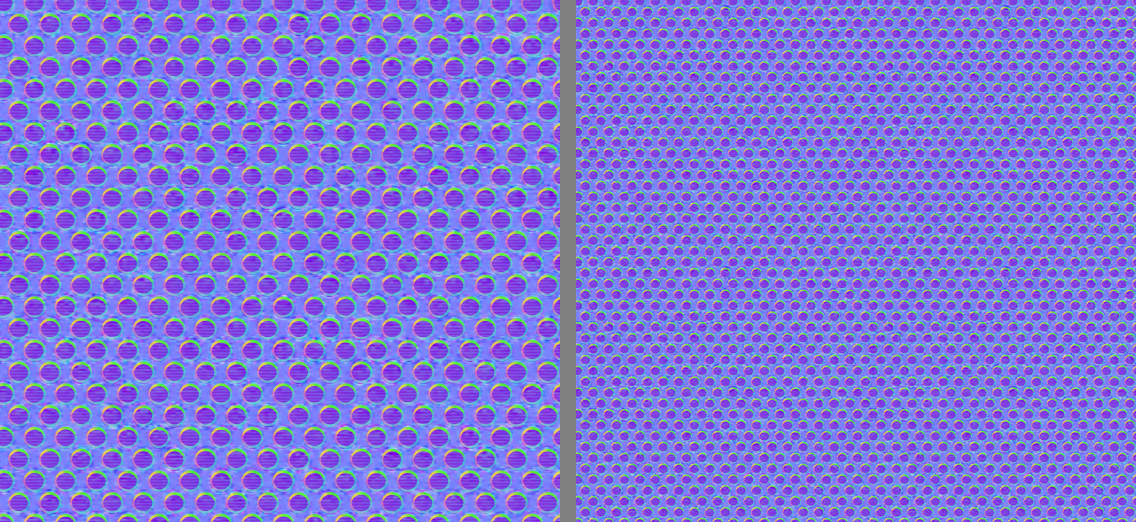
Left: one tile. Right: repeated 2 by 2.
This texture map is drawn by a Shadertoy shader. Its source:

```glsl
#define COLUMNS 18.0
#define ROWS 24.0
#define ROW_HEIGHT 0.70
#define GRID_SHIFT vec2(0.107, -0.11)
#define BOWL_RADII vec2(0.292, 0.262)
#define RIM_RADIUS 0.335
#define LIP_RADIUS 0.355
#define STRIPES_PER_ROW 7.0
#define RIPPLE_PERIOD 0.09
#define WEAR 0.55

const float TAU = 6.2831853;

float hash(vec2 p) {
    vec3 h = fract(vec3(p.xyx) * 0.1031);
    h += dot(h, h.yzx + 33.33);
    return fract((h.x + h.y) * h.z);
}

// Signed value noise that wraps after a whole number of cells
float wrappedNoise(vec2 uv, vec2 cells, float seed) {
    vec2 p = uv * cells;
    vec2 i = floor(p);
    vec2 f = fract(p);
    f = f * f * (3.0 - 2.0 * f);
    vec2 a = mod(i, cells) + seed;
    vec2 b = mod(i + 1.0, cells) + seed;
    float low = mix(hash(a), hash(vec2(b.x, a.y)), f.x);
    float high = mix(hash(vec2(a.x, b.y)), hash(b), f.x);
    return 2.0 * mix(low, high, f.y) - 1.0;
}

// Offset from the nearest staggered hole, in column widths, and its wrapped id
vec2 nearestHole(vec2 uv, out vec2 id) {
    vec2 p = uv * vec2(COLUMNS, ROWS) - GRID_SHIFT;
    vec2 nearest = vec2(9.0);
    id = vec2(0.0);
    for (int k = 0; k < 2; k++) {
        float row = floor(p.y) + float(k);
        float stagger = 0.5 * mod(row, 2.0);
        float column = floor(p.x - stagger + 0.5);
        vec2 q = p - vec2(column + stagger, row);
        q.y *= ROW_HEIGHT;
        if (dot(q, q) < dot(nearest, nearest)) {
            nearest = q;
            id = mod(vec2(column, row), vec2(COLUMNS, ROWS));
        }
    }
    return nearest;
}

float inside(float distanceToEdge, float softness) {
    return 1.0 - smoothstep(-softness, softness, distanceToEdge);
}

void mainImage(out vec4 fragColor, in vec2 fragCoord) {
    vec2 uv = fragCoord / iResolution.xy;
    float soft = max(0.015, 0.6 * COLUMNS / iResolution.x);

    vec2 id;
    vec2 q = nearestHole(uv, id);
    float variation = hash(id + 7.0);
    q *= 1.0 + 0.05 * (hash(id + 61.0) - 0.5);
    float r = length(q);
    vec2 dir = q / max(r, 0.001);

    vec2 grain = vec2(
        wrappedNoise(uv, vec2(COLUMNS * 11.0, ROWS * 7.0), 3.0),
        wrappedNoise(uv, vec2(COLUMNS * 7.0, ROWS * 10.0), 41.0));

    // Flat sheet with worn ripples around each hole
    float nearHole = 1.0 - smoothstep(0.37, 0.54, r);
    float wear = WEAR * nearHole * mix(0.35, 1.0, abs(dir.y)) * (0.6 + 0.7 * variation);
    float ripple = cos(TAU * r / RIPPLE_PERIOD);
    vec3 normal = vec3(-0.03, 0.01, 0.98);
    normal.xy += wear * (grain + 0.35 * ripple * dir);
    normal.z -= 0.25 * wear * abs(grain.y);

    // Pale lower lip, pink on the left and teal on the right
    float left = smoothstep(0.35, 0.95, -dir.x);
    vec3 lip = vec3(-0.1 - 0.3 * dir.x, 0.45, 0.64);
    lip = mix(lip, vec3(0.64, -0.12, 0.5), left);
    lip.xy += 0.2 * grain;
    float lipMask = inside(r - LIP_RADIUS, soft);
    normal = mix(normal, lip, lipMask * mix(0.9, 0.5, smoothstep(0.2, 0.8, dir.y)));

    // Steep upper rim, yellow turning to green
    vec3 rim = mix(vec3(0.82, 0.62, -0.4), vec3(-0.35, 0.88, -0.56),
                   smoothstep(-0.65, 0.25, dir.x));
    rim.xy += 0.12 * grain;
    float rimMask = inside(r - RIM_RADIUS, soft) * smoothstep(0.05, 0.5, dir.y);
    normal = mix(normal, rim, rimMask);

    // Bowl with fine horizontal stripes and uneven marks near its top
    vec2 bowlPoint = (q + vec2(0.0, 0.012)) / BOWL_RADII;
    float bowlEdge = (length(bowlPoint) - 1.0) * BOWL_RADII.y;
    float stripe = sin(TAU * (uv.y * ROWS * STRIPES_PER_ROW + variation));
    float marks = mix(0.12, 0.38, smoothstep(-0.2, 0.7, bowlPoint.y)) * (0.5 + variation);
    vec3 bowl = vec3(0.0, -0.49, 0.76);
    bowl.x += 0.3 * marks * grain.x - 0.08 * bowlPoint.x;
    bowl.y += 0.13 * stripe + marks * grain.y;
    bowl.z += 0.08 * stripe;
    normal = mix(normal, bowl, inside(bowlEdge, soft));

    fragColor = vec4(clamp(0.5 + 0.5 * normal, 0.0, 1.0), 1.0);
}
```
